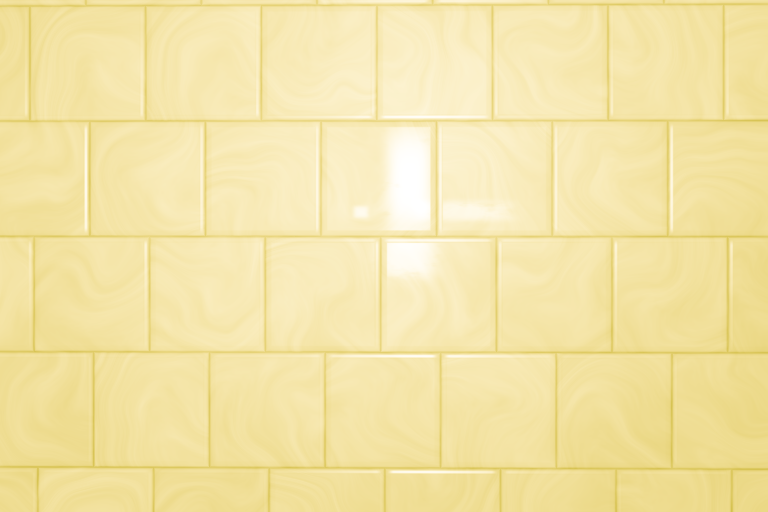
Give the GLSL for this texture, as a WebGL 1 fragment shader.

```glsl
precision highp float;
uniform vec2 u_resolution;

#define TILE vec2(0.2258, 0.2250)
#define ORIGIN vec2(0.0586, 0.0117)
#define ROW_DRIFT 0.0039
#define SEAM 0.0019
#define BEVEL 0.0135
#define GLINT_INSET 0.0075
#define GLINT_WIDTH 0.0026
#define LIGHT vec2(0.78, 0.35)
#define MARBLE 0.13
#define TONE_SPREAD 0.03

float hash(vec2 p) {
  return fract(sin(dot(p, vec2(127.1, 311.7))) * 43758.5453);
}

float noise(vec2 p) {
  vec2 i = floor(p), f = fract(p);
  f = f * f * (3.0 - 2.0 * f);
  return mix(mix(hash(i), hash(i + vec2(1.0, 0.0)), f.x),
             mix(hash(i + vec2(0.0, 1.0)), hash(i + 1.0), f.x), f.y);
}

float fbm(vec2 p) {
  float sum = 0.0, amp = 0.5;
  for (int i = 0; i < 4; i++) {
    sum += amp * noise(p);
    p = p * 2.03 + 7.3;
    amp *= 0.5;
  }
  return sum / 0.9375;
}

// Brushed arcs, turned differently on every tile
float marble(vec2 f, vec2 id) {
  vec2 d = f - vec2(hash(id + 3.1), hash(id + 8.7));
  d += 0.22 * (vec2(noise(f * 3.0 + id * 5.0), noise(f * 3.0 + id * 9.0 + 4.0)) - 0.5);
  float turn = 6.283 * hash(id + 1.7) + 2.6 * length(d);
  float c = cos(turn), s = sin(turn);
  d = mat2(c, s, -s, c) * d;
  return fbm(d * vec2(2.2, 8.5) + id * 17.0);
}

// Soft rounded box of reflected light
float reflection(vec2 q, vec2 center, vec2 size) {
  vec2 e = (q - center) / size;
  e *= e;
  return exp(-dot(e, e));
}

float bell(float x, float width) {
  return exp(-x * x / (width * width));
}

// Pale yellow glaze: depth 0 is white
vec3 glaze(float depth) {
  return 1.0 - depth * vec3(0.35 * depth, 0.25 + 0.15 * depth, 1.0);
}

void main() {
  float px = 1.0 / u_resolution.y;
  vec2 q = gl_FragCoord.xy * px;
  q.y = 1.0 - q.y;

  // Running bond, rows counted from the top, slightly out of true
  vec2 grid = q - ORIGIN;
  grid.y -= 0.006 * q.x * (q.y - 0.4);
  float row = floor(grid.y / TILE.y);
  grid.x -= ROW_DRIFT * row;
  grid /= TILE;
  grid.x -= 0.5 * mod(row, 2.0);
  vec2 id = floor(grid), f = fract(grid);
  vec2 edge = min(f, 1.0 - f) * TILE;
  float inset = min(edge.x, edge.y);
  float face = smoothstep(BEVEL - 0.0015 - px, BEVEL + 0.0005, inset);

  // Lighting across the wall, then tone and marbling of each tile
  float away = length(q - LIGHT);
  float near = bell(away, 0.4);
  float depth = 0.205 + 0.20 * smoothstep(0.0, 0.9, away) + 0.045 * q.x * q.y;
  vec2 slope = vec2(hash(id + 5.3), hash(id + 6.9)) - 0.5;
  depth += TONE_SPREAD * (hash(id) - 0.5) + 0.05 * dot(slope, f - 0.5);
  float streak = marble(f, id);
  depth += MARBLE * (streak - 0.5);

  // Flash mirrored in the glossy faces
  float flash = reflection(q, vec2(0.800, 0.352), vec2(0.046, 0.108));
  flash += 0.7 * reflection(q, vec2(0.705, 0.414), vec2(0.015, 0.012));
  flash += 0.6 * reflection(q, vec2(0.915, 0.412), vec2(0.085, 0.020));
  flash += 0.8 * reflection(q, vec2(0.795, 0.500), vec2(0.060, 0.045));
  float brushed = fbm(q * vec2(24.0, 55.0));
  flash *= face * smoothstep(0.1, 0.6, brushed + 0.3 * flash);
  depth *= 1.0 - clamp(flash, 0.0, 1.0);

  // Bevel and its glints on the sides turned to the light
  depth += (1.0 - face) * (0.012 + 0.045 * near);
  vec2 facing = step(0.0, (f - 0.5) * (LIGHT - q));
  vec2 line = smoothstep(GLINT_WIDTH + px, GLINT_WIDTH - px, abs(edge - GLINT_INSET));
  vec2 ends = smoothstep(0.004, 0.018, edge.yx);
  vec2 reach = vec2(bell(q.y - 0.36, 0.17), bell(q.x - 0.82, 0.17));
  vec2 vary = 0.55 + 0.45 * vec2(hash(id + 2.2), hash(id + 4.4));
  vec2 glint = facing * line * ends * (0.12 + 0.88 * reach) * vary;
  depth *= 1.0 - 0.9 * max(glint.x, glint.y);

  // Thin seams, unevenly stained
  float seam = 1.0 - smoothstep(SEAM - px, SEAM + px, inset);
  float stain = 0.55 + 0.45 * noise(q * 28.0);
  depth += seam * stain * 0.20;
  depth += 0.04 * bell(inset, 0.005);

  gl_FragColor = vec4(glaze(clamp(depth, 0.0, 0.7)), 1.0);
}
```
